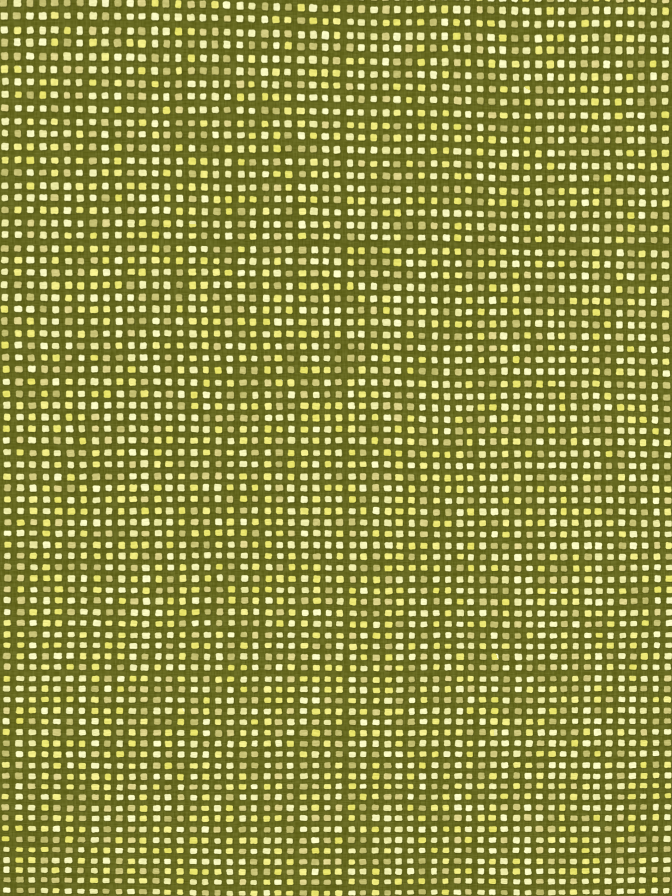
Reproduce this pattern procedurally as a Shadertoy shader.

```glsl
float hash(vec2 p) {
    vec3 q = fract(vec3(p.xyx) * 0.1031);
    q += dot(q, q.yzx + 33.33);
    return fract((q.x + q.y) * q.z);
}

float noise(vec2 p) {
    vec2 i = floor(p), f = fract(p);
    f = f * f * (3.0 - 2.0 * f);
    return mix(mix(hash(i), hash(i + vec2(1, 0)), f.x),
               mix(hash(i + vec2(0, 1)), hash(i + vec2(1, 1)), f.x), f.y);
}

float roundedBox(vec2 p, vec2 halfSize, float radius) {
    vec2 d = abs(p) - halfSize + radius;
    return length(max(d, 0.0)) + min(max(d.x, d.y), 0.0) - radius;
}

// Cells narrow gently toward the right and the bottom
vec2 weaveGrid(vec2 uv) {
    float down = 1.0 - uv.y;
    vec2 grid = vec2(53.0 * uv.x + 3.0 * uv.x * uv.x,
                     67.0 * down + 10.0 * down * down);
    grid.x += 0.4 * (noise(vec2(uv.y * 3.0, 4.0)) - 0.5);
    grid.y += 0.5 * sin(uv.x * 3.0 + uv.y * 2.0) * (uv.y - 0.3);
    return grid + 0.16 * vec2(noise(uv * 9.0), noise(uv * 9.0 + 40.0)) - 0.08;
}

vec3 patchColor(vec2 cell, vec2 uv) {
    float pick = hash(cell + 7.3);
    float yellowShare = 0.2 + 0.08 * noise(uv * vec2(5.0, 6.0) + 9.0)
                      + 0.12 * (1.0 - uv.x) * (1.0 - uv.y);
    vec3 cream = mix(vec3(0.92, 0.91, 0.63), vec3(0.99, 0.99, 0.79), hash(cell + 21.0));
    vec3 sand = mix(vec3(0.75, 0.73, 0.43), vec3(0.89, 0.85, 0.57), hash(cell + 35.0));
    vec3 yellow = mix(vec3(0.91, 0.89, 0.41), vec3(0.97, 0.95, 0.58), hash(cell + 49.0));
    vec3 color = pick < yellowShare ? yellow : cream;
    return pick > 0.75 ? sand : color;
}

void mainImage(out vec4 fragColor, in vec2 fragCoord) {
    vec2 uv = fragCoord / iResolution.xy;
    vec2 grid = weaveGrid(uv);
    vec2 cell = floor(grid);
    vec2 local = fract(grid) - 0.5;
    float pixel = 56.0 / iResolution.x;

    // Green threads with fibers running both ways
    float fibers = noise(grid * vec2(2.0, 9.0)) + noise(grid * vec2(9.0, 2.0) + 17.0) - 1.0;
    vec3 color = vec3(0.395, 0.405, 0.122) + 0.05 * fibers;
    color *= 0.98 + 0.04 * noise(uv * vec2(5.0, 7.0));

    // Uneven thread widths shift and resize whole columns and rows
    vec2 lineShift = vec2(hash(vec2(cell.x, 91.0)), hash(vec2(cell.y, 57.0))) - 0.5;
    vec2 lineSize = vec2(hash(vec2(cell.x, 13.0)), hash(vec2(cell.y, 29.0))) - 0.5;
    vec2 jitter = vec2(hash(cell), hash(cell + 63.0)) - 0.5;
    vec2 p = local - 0.1 * lineShift - 0.06 * jitter;
    p += (hash(cell + 77.0) - 0.5) * 0.14 * vec2(-p.y, p.x);
    vec2 halfSize = vec2(0.292, 0.272) + 0.04 * lineSize
                  + 0.06 * (vec2(hash(cell + 11.0), hash(cell + 83.0)) - 0.5);
    float edge = roundedBox(p, halfSize, 0.15) + 0.05 * (noise(grid * 5.0) - 0.5);

    // Thin shadow on the lower right of each opening
    float shadow = roundedBox(p - vec2(0.05, 0.06), halfSize, 0.15);
    color *= 1.0 - 0.14 * (1.0 - smoothstep(-0.05, 0.12, shadow));

    // Pale patches with brushed grain
    vec3 patchTone = patchColor(cell, uv) + 0.07 * (noise(grid * vec2(4.0, 9.0) + 5.0) - 0.5);
    color = mix(color, patchTone, 1.0 - smoothstep(-0.85 * pixel, 0.85 * pixel, edge));

    fragColor = vec4(clamp(color, 0.0, 1.0), 1.0);
}
```
